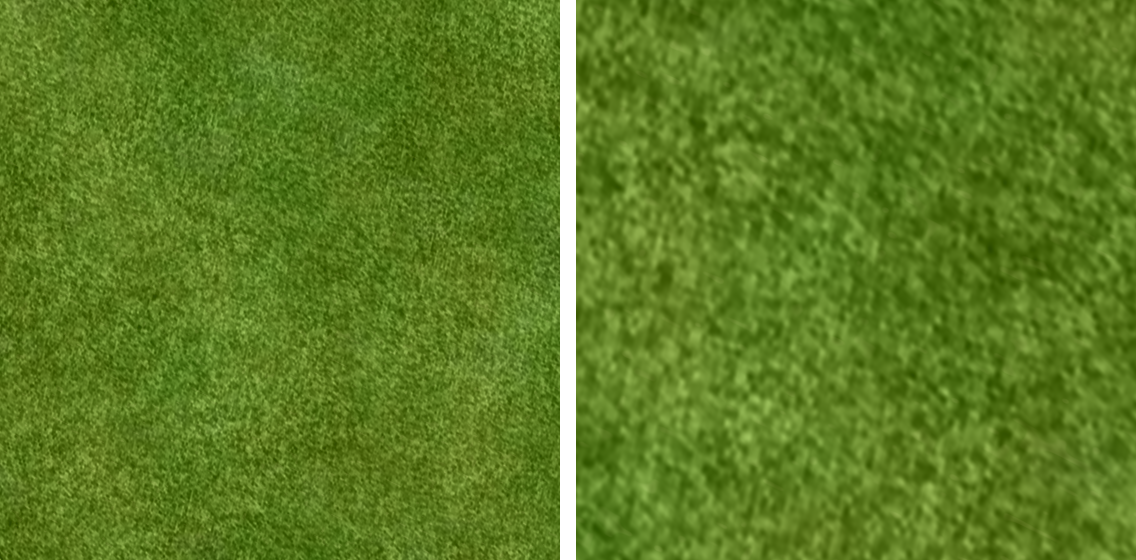
Left: the whole. Right: its middle third, enlarged.
Write a Shadertoy shader that draws this texture.

```glsl
float hash(vec2 cell) {
    return fract(sin(dot(cell, vec2(127.1, 311.7))) * 43758.5453);
}

// Smooth value noise centred on zero
float noise(vec2 p) {
    vec2 cell = floor(p), f = fract(p);
    f = f * f * (3.0 - 2.0 * f);
    float low = mix(hash(cell), hash(cell + vec2(1, 0)), f.x);
    float high = mix(hash(cell + vec2(0, 1)), hash(cell + vec2(1, 1)), f.x);
    return mix(low, high, f.y) - 0.5;
}

// Short blades: noise stretched along an axis leaning from the vertical
float blades(vec2 uv, float lean, vec2 density) {
    float c = cos(lean), s = sin(lean);
    return noise(mat2(c, s, -s, c) * uv * density.x * vec2(1.0, density.y) + 37.0);
}

// Soft clumps over several scales
float clumps(vec2 uv) {
    float sum = 0.0, amplitude = 0.075, frequency = 5.0;
    for (int i = 0; i < 4; i++) {
        sum += amplitude * noise(uv * frequency + float(i) * 19.3);
        uv = mat2(0.8, 0.6, -0.6, 0.8) * uv;
        frequency *= 2.3;
        amplitude *= 0.88;
    }
    return sum;
}

void mainImage(out vec4 fragColor, in vec2 fragCoord) {
    vec2 uv = fragCoord / iResolution.y;

    // Fine turf: two crossing sets of blades, one stronger in each patch
    float patchiness = noise(uv * 9.0 + 71.0);
    float leaning = blades(uv, -0.75, vec2(270.0, 0.55));
    float upright = blades(uv, 0.22, vec2(285.0, 0.6));
    float turf = leaning * (0.2 + 0.1 * patchiness) + upright * (0.19 - 0.1 * patchiness);
    turf *= 1.0 + 0.35 * noise(uv * 14.0 + 5.0);

    // Light and shade, with slightly brighter tips
    float tone = turf + clumps(uv);
    tone += 0.8 * tone * tone;
    vec3 grass = vec3(0.347, 0.478, 0.118) + tone * vec3(0.98, 1.0, 0.88);

    // Dry yellowish and pale worn areas
    float dryness = noise(uv * 6.0 + 113.0) + 0.6 * noise(uv * 23.0 + 59.0);
    float wear = smoothstep(0.12, 0.45, noise(uv * 8.0 + 151.0) + 0.5 * noise(uv * 31.0));
    grass += dryness * vec3(0.045, 0.0, 0.005);
    grass += wear * vec3(0.015, 0.008, 0.035);

    // Scattered straw flecks
    float fleck = smoothstep(0.32, 0.46, blades(uv, -1.1, vec2(170.0, 0.6)));
    grass += fleck * vec3(0.05, 0.035, 0.045);

    fragColor = vec4(clamp(grass, 0.0, 1.0), 1.0);
}
```
